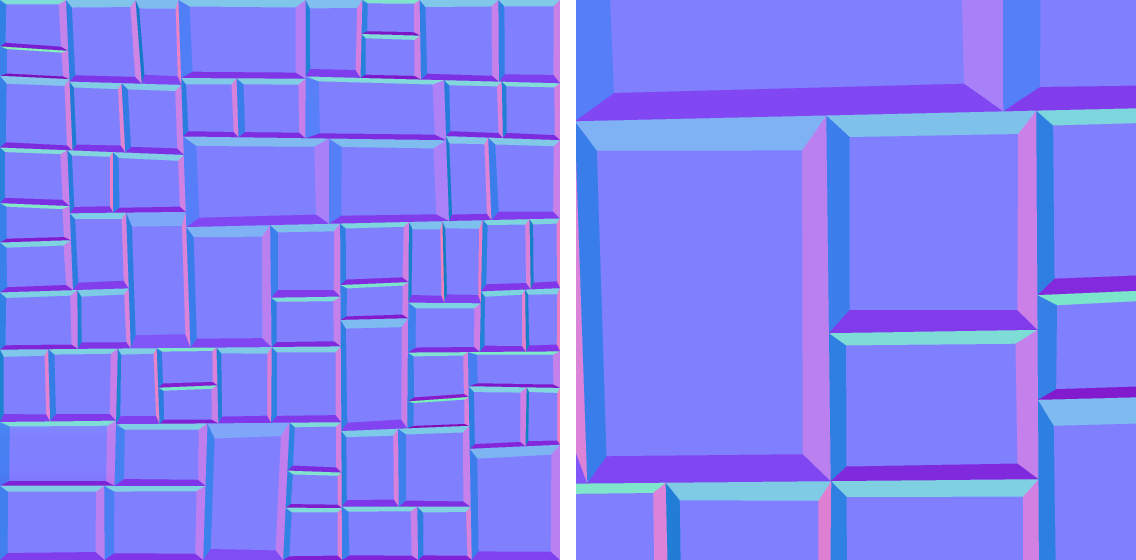
Left: the whole. Right: its middle third, enlarged.
Reproduce this texture map procedurally as a Shadertoy shader.

```glsl
// Normal map of an irregular wall of bevelled stone blocks, fitted without gaps.

const uint  SEED         = 41u;
const int   MAX_DEPTH    = 9;
const float PINWHEEL_MIN = 0.33;               // cells wider and taller than this become pinwheels
const vec2  BLOCK_AREA   = vec2(0.014, 0.045); // never split below x, always split above y
const float LONGEST_SIDE = 0.26;
const float SPLIT_CHANCE = 0.55;
const float TILT         = 0.045;              // how far joints lean from the axes
const vec2  BEVEL_SHARE  = vec2(0.072, 0.108); // bevel width as a share of the block side
const float BEVEL_HEIGHT = 0.0082;
const float BEVEL_TAPER  = 0.35;
const float SOFT_CHANCE  = 0.04;               // blocks with a gently curved face
const int   SAMPLES      = 3;                  // antialiasing grid per side

// Joints are lines: (offset, slope) along the other axis.
struct Cell { vec2 left, right, bottom, top; uint id; };

float random(uint id, uint channel) {
    uint x = id * 1973u + channel * 9277u + SEED * 26699u;
    x = (x ^ 61u) ^ (x >> 16u);
    x *= 9u;
    x ^= x >> 4u;
    x *= 0x27d4eb2du;
    x ^= x >> 15u;
    return float(x >> 8u) / 16777216.0;
}

float lineAt(vec2 line, float along) { return line.x + line.y * along; }

vec2 cellCentre(Cell c) {
    vec2 v = 0.5 * (c.left + c.right), h = 0.5 * (c.bottom + c.top);
    float x = (v.x + v.y * h.x) / (1.0 - v.y * h.y);
    return vec2(x, lineAt(h, x));
}

vec2 cellSize(Cell c, vec2 m) {
    return vec2(lineAt(c.right - c.left, m.y), lineAt(c.top - c.bottom, m.x));
}

// New leaning joint between two opposite joints.
vec2 jointBetween(vec2 a, vec2 b, float share, float along, float lean) {
    float slope = mix(a.y, b.y, share) + TILT * (2.0 * lean - 1.0);
    return vec2(mix(lineAt(a, along), lineAt(b, along), share) - slope * along, slope);
}

// Four arms turning around a central cell.
Cell pinwheel(Cell c, vec2 p, vec2 m) {
    uint id = c.id;
    vec2 x0 = jointBetween(c.left, c.right, mix(0.30, 0.42, random(id, 1u)), m.y, random(id, 2u));
    vec2 x1 = jointBetween(c.left, c.right, mix(0.58, 0.70, random(id, 3u)), m.y, random(id, 4u));
    vec2 y0 = jointBetween(c.bottom, c.top, mix(0.30, 0.42, random(id, 5u)), m.x, random(id, 6u));
    vec2 y1 = jointBetween(c.bottom, c.top, mix(0.58, 0.70, random(id, 7u)), m.x, random(id, 8u));
    bool pastX0 = p.x >= lineAt(x0, p.y), pastX1 = p.x >= lineAt(x1, p.y);
    bool pastY0 = p.y >= lineAt(y0, p.x), pastY1 = p.y >= lineAt(y1, p.x);
    id *= 5u;
    if (!pastY0 && !pastX1) return Cell(c.left, x1, c.bottom, y0, id + 1u);
    if (pastX1 && !pastY1)  return Cell(x1, c.right, c.bottom, y1, id + 2u);
    if (pastY1 && pastX0)   return Cell(x0, c.right, y1, c.top, id + 3u);
    if (!pastX0)            return Cell(c.left, x0, y0, c.top, id + 4u);
    return Cell(x0, x1, y0, y1, id + 5u);
}

// Two parts, cut across the longer side.
Cell halve(Cell c, vec2 p, vec2 m, vec2 size) {
    float share = mix(0.36, 0.64, random(c.id, 1u)), lean = random(c.id, 2u);
    bool far;
    if (size.x * mix(0.8, 1.3, random(c.id, 3u)) > size.y) {
        vec2 joint = jointBetween(c.left, c.right, share, m.y, lean);
        far = p.x >= lineAt(joint, p.y);
        if (far) c.left = joint; else c.right = joint;
    } else {
        vec2 joint = jointBetween(c.bottom, c.top, share, m.x, lean);
        far = p.y >= lineAt(joint, p.x);
        if (far) c.bottom = joint; else c.top = joint;
    }
    c.id = c.id * 5u + (far ? 2u : 1u);
    return c;
}

Cell findBlock(vec2 p) {
    Cell c = Cell(vec2(0), vec2(1, 0), vec2(0), vec2(1, 0), 1u);
    for (int i = 0; i < MAX_DEPTH; i++) {
        vec2 m = cellCentre(c), size = cellSize(c, m);
        float area = size.x * size.y;
        bool large = area > BLOCK_AREA.y || max(size.x, size.y) > LONGEST_SIDE;
        bool chosen = area > BLOCK_AREA.x && random(c.id, 9u) < SPLIT_CHANCE;
        if (min(size.x, size.y) > PINWHEEL_MIN) c = pinwheel(c, p, m);
        else if (large || chosen) c = halve(c, p, m, size);
        else break;
    }
    return c;
}

vec3 blockNormal(vec2 p) {
    Cell c = findBlock(p);
    vec2 m = cellCentre(c), size = cellSize(c, m), local = (p - m) / size;
    vec4 depth = vec4(p.x - lineAt(c.left, p.y), lineAt(c.right, p.y) - p.x,
                      p.y - lineAt(c.bottom, p.x), lineAt(c.top, p.x) - p.y);
    vec2 outward[4] = vec2[4](vec2(-1, c.left.y), vec2(1, -c.right.y),
                              vec2(c.bottom.y, -1), vec2(-c.top.y, 1));
    // The bevel reached first wins, which mitres the corners.
    vec2 slope = vec2(0);
    float nearest = 1.0;
    for (int i = 0; i < 4; i++) {
        uint k = uint(i);
        float width = (i < 2 ? size.x : size.y) * mix(BEVEL_SHARE.x, BEVEL_SHARE.y, random(c.id, 10u + k));
        float taper = 1.0 + BEVEL_TAPER * (random(c.id, 14u + k) - 0.5) * (i < 2 ? local.y : local.x);
        float reach = depth[i] / (width * taper);
        if (reach < nearest) { nearest = reach; slope = outward[i] * BEVEL_HEIGHT / width; }
    }
    if (random(c.id, 18u) < SOFT_CHANCE) slope.y += 0.3 * local.y * pow(abs(2.0 * local.y), 3.0);
    return normalize(vec3(slope, 1));
}

void mainImage(out vec4 fragColor, in vec2 fragCoord) {
    vec3 sum = vec3(0);
    for (int i = 0; i < SAMPLES * SAMPLES; i++) {
        vec2 offset = (vec2(i % SAMPLES, i / SAMPLES) + 0.5) / float(SAMPLES) - 0.5;
        sum += 0.5 + 0.5 * blockNormal((fragCoord + offset) / iResolution.xy);
    }
    fragColor = vec4(sum / float(SAMPLES * SAMPLES), 1);
}
```
